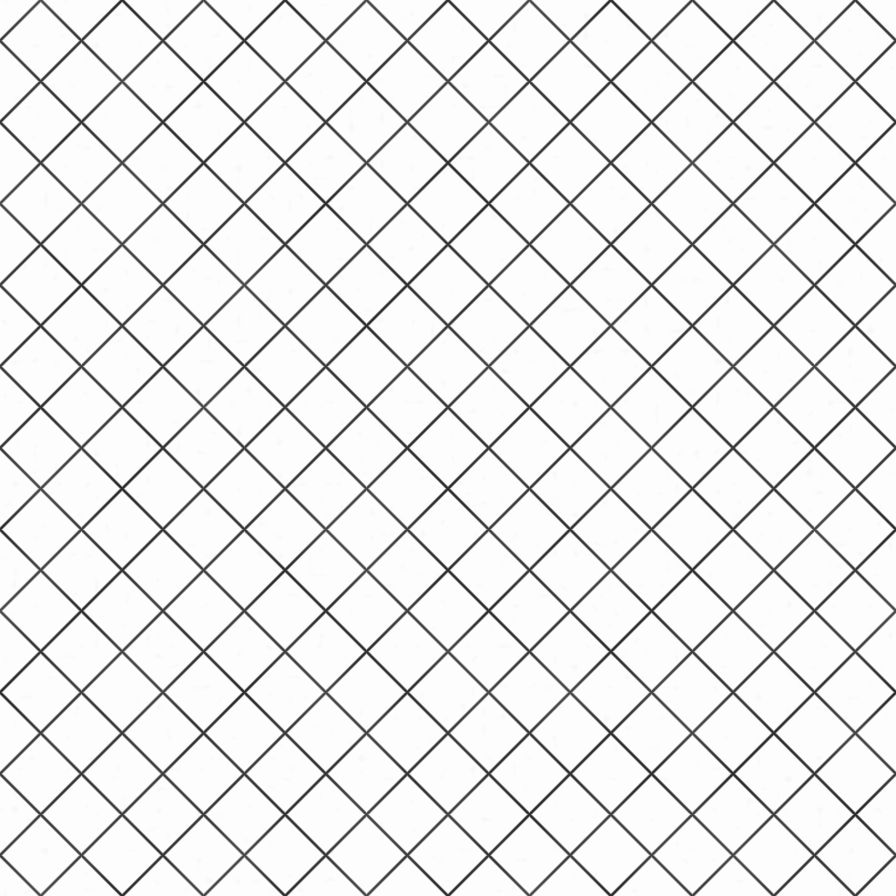
This pattern is drawn by a Shadertoy shader. Its source:

```glsl
// Seamless diagonal lattice of thin charcoal lines on near-white paper.

const float REPEATS = 11.0;      // diamonds across and down
const float LINE_WIDTH = 0.034;  // in diamond widths
const float EDGE_SOFTNESS = 0.013;
const vec3 PAPER = vec3(0.993);
const vec3 INK_DARK = vec3(0.15, 0.148, 0.152);
const vec3 INK_WORN = vec3(0.30, 0.298, 0.302);

// Unit gradient chosen by lattice point
vec2 latticeGradient(vec2 cell) {
    vec3 h = fract(cell.xyx * vec3(0.1031, 0.1030, 0.0973));
    h += dot(h, h.yzx + 33.33);
    float angle = 6.28318 * fract((h.x + h.y) * h.z);
    return vec2(cos(angle), sin(angle));
}

float cornerNoise(vec2 cell, vec2 offset, vec2 corner, float period) {
    return dot(latticeGradient(mod(cell + corner, period)), offset - corner);
}

// Gradient noise that wraps after a whole number of cells
float wrappedNoise(vec2 p, float period) {
    vec2 cell = floor(p);
    vec2 f = p - cell;
    vec2 blend = f * f * f * (f * (f * 6.0 - 15.0) + 10.0);
    float low = mix(cornerNoise(cell, f, vec2(0, 0), period),
                    cornerNoise(cell, f, vec2(1, 0), period), blend.x);
    float high = mix(cornerNoise(cell, f, vec2(0, 1), period),
                     cornerNoise(cell, f, vec2(1, 1), period), blend.x);
    return mix(low, high, blend.y);
}

// Coverage of parallel diagonals, one per unit of the coordinate
float diagonalLines(float coordinate, float width, float softness) {
    float dist = abs(fract(coordinate) - 0.5) * inversesqrt(2.0);
    return 1.0 - smoothstep(-softness, softness, dist - 0.5 * width);
}

void mainImage(out vec4 fragColor, in vec2 fragCoord) {
    vec2 uv = fragCoord / iResolution.xy;
    vec2 p = uv * REPEATS;
    float pixel = REPEATS / min(iResolution.x, iResolution.y);
    float softness = max(EDGE_SOFTNESS, 0.7 * pixel);

    // Two crossing families of lines
    float rising = diagonalLines(p.x - p.y, LINE_WIDTH, softness);
    float falling = diagonalLines(p.x + p.y, LINE_WIDTH, softness);
    float coverage = max(rising, falling);

    // Uneven ink and faint paper specks
    float wear = 0.5 + 0.9 * wrappedNoise(p, REPEATS);
    vec3 ink = mix(INK_DARK, INK_WORN, clamp(wear, 0.0, 1.0));
    float grain = wrappedNoise(p * 8.0, REPEATS * 8.0);
    vec3 paper = PAPER - 0.02 * smoothstep(0.3, 0.6, grain);

    fragColor = vec4(mix(paper, ink, coverage), 1.0);
}
```
